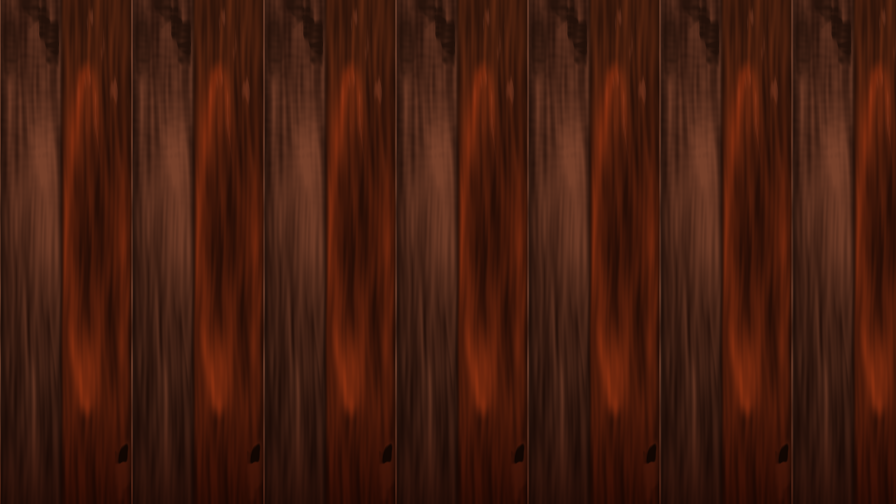
Write a WebGL 1 fragment shader that draws this texture.

```glsl
precision highp float;
// Dark stained wood planks: one board of brown and flame-red grain repeated across.

uniform vec2 u_resolution;

vec2 hashGradient(vec2 cell) {
  vec2 h = vec2(dot(cell, vec2(127.1, 311.7)), dot(cell, vec2(269.5, 183.3)));
  return fract(sin(h) * 43758.5) * 2.0 - 1.0;
}

// Gradient noise, roughly -0.6 to 0.6
float noise(vec2 p) {
  vec2 i = floor(p);
  vec2 f = p - i;
  vec2 s = f * f * f * (f * (f * 6.0 - 15.0) + 10.0);
  vec2 e = vec2(1.0, 0.0);
  float low = mix(dot(hashGradient(i), f), dot(hashGradient(i + e), f - e), s.x);
  float high = mix(dot(hashGradient(i + e.yx), f - e.yx),
                   dot(hashGradient(i + 1.0), f - 1.0), s.x);
  return mix(low, high, s.y);
}

float band(float d, float width) {
  return exp(-d * d / (width * width));
}

// Soft ellipse whose axis leans sideways with height
float blob(vec2 p, vec2 center, vec2 radius, float lean) {
  vec2 d = p - center;
  d.x += lean * d.y;
  return 1.0 - smoothstep(0.6, 1.15, length(d / radius));
}

void main() {
  // Board coordinates: x across one repeat, y up the full height
  const float boardWidth = 0.262;
  vec2 uv = gl_FragCoord.xy / u_resolution.y;
  float pixel = 1.0 / (u_resolution.y * boardWidth);
  vec2 p = vec2(fract(uv.x / boardWidth), uv.y);

  // Long fibres, gently bent along the board
  float bend = 0.035 * noise(vec2(p.x * 3.0, p.y * 4.0));
  float x = p.x + bend;
  float broad = noise(vec2(x * 9.0, p.y * 2.2));
  float fibre = noise(vec2(x * 22.0 + 7.0, p.y * 4.0));
  float fine = noise(vec2(x * 38.0 + 31.0, p.y * 9.0));
  float cross = noise(vec2(p.x * 10.0, p.y * 95.0));
  float grain = 0.55 * broad + 0.6 * fibre + 0.5 * fine;

  // Brown strip with a pale patch that frays at its lower end
  float fray = 0.42 + 0.28 * fibre + 0.12 * broad - 0.12 * (p.x - 0.36) / 0.1;
  float pale = smoothstep(fray - 0.04, fray + 0.08, p.y) * band(p.x - 0.37, 0.13);
  pale *= 1.0 - smoothstep(0.66, 0.9, p.y);
  float brownTone = 0.36 + 0.16 * smoothstep(0.15, 0.65, p.y) + 0.36 * pale + 0.85 * grain;
  brownTone += 0.14 * cross * smoothstep(0.5, 0.8, p.y);
  vec3 brown = mix(vec3(0.13, 0.055, 0.03), vec3(0.43, 0.23, 0.15), clamp(brownTone, 0.0, 1.1));

  // Red strip: a pointed flame outline with glowing ends and a dark heart
  float t = clamp((p.y - 0.16) / 0.73, 0.0, 1.0);
  float arch = 0.15 * pow(sin(3.14159 * t), 0.7);
  float inFlame = smoothstep(0.0, 0.06, t) * (1.0 - smoothstep(0.94, 1.0, t));
  float side = x - 0.66;
  float leftEdge = band(side + arch, 0.045) * inFlame;
  float rightEdge = band(side - arch, 0.04) * inFlame;
  float inside = (1.0 - smoothstep(arch - 0.03, arch + 0.03, abs(side))) * inFlame;
  float ends = 1.0 - smoothstep(0.13, 0.32, t) + 0.7 * smoothstep(0.62, 0.85, t);
  float glow = 0.75 * leftEdge + 0.3 * rightEdge + inside * (0.65 * ends - 0.08);
  glow += 0.38 * band(x - 0.94, 0.05) * smoothstep(0.12, 0.35, p.y) * (1.0 - smoothstep(0.5, 0.85, p.y));
  float redTone = 0.28 + 0.55 * glow + 0.75 * grain - 0.1 * band(x - 0.72, 0.08) * band(p.y - 0.5, 0.2);
  vec3 red = mix(vec3(0.15, 0.05, 0.02), vec3(0.52, 0.18, 0.06), clamp(redTone, 0.0, 1.15));
  float dusty = smoothstep(0.5, 1.0, p.y) * (1.0 - clamp(glow, 0.0, 1.0));
  red = mix(red, red * vec3(0.95, 1.25, 1.6), 0.75 * dusty);

  float joint = 0.465 + 0.01 * noise(vec2(p.y * 5.0, 2.0));
  vec3 color = mix(brown, red, smoothstep(joint - 0.015, joint + 0.015, p.x));
  color *= 1.0 - 0.4 * band(p.x - joint, 0.012 + 0.5 * pixel);

  // Ragged dark knots near the top, and a small scar at the foot
  vec2 rough = p + vec2(0.09 * fibre, 0.035 * noise(p * vec2(14.0, 45.0)));
  float knots = blob(rough, vec2(0.38, 0.93), vec2(0.075, 0.06), 0.9);
  knots += 0.75 * blob(rough, vec2(0.24, 0.99), vec2(0.10, 0.035), 0.5);
  knots += 0.6 * blob(rough, vec2(0.08, 0.91), vec2(0.06, 0.08), 0.0);
  knots *= 0.8 + 0.7 * cross;
  color = mix(color, vec3(0.11, 0.05, 0.025), clamp(knots, 0.0, 0.85));
  float scar = blob(rough, vec2(0.94, 0.07), vec2(0.055, 0.06), -0.4);
  color = mix(color, vec3(0.40, 0.16, 0.07), 0.6 * scar);
  color *= 1.0 - 0.75 * blob(rough, vec2(0.93, 0.095), vec2(0.035, 0.022), -0.6);

  // Pale scratches on the upper right
  float scratch = noise(vec2((p.x + 0.25 * p.y) * 32.0, p.y * 14.0));
  color += vec3(0.16, 0.09, 0.07) * smoothstep(0.2, 0.5, scratch)
         * smoothstep(0.6, 0.95, p.y) * smoothstep(0.5, 0.75, p.x);

  // Board edge: dark groove with a thin pale lip, worn along its length
  float edge = min(p.x, 1.0 - p.x);
  color *= 1.0 - 0.4 * band(edge, 0.03);
  float lip = 1.0 - smoothstep(0.004, 0.004 + pixel, edge);
  float wear = 0.4 + 0.35 * abs(p.y - 0.5) + 0.5 * noise(vec2(p.y * 13.0, 5.0));
  color = mix(color, vec3(0.52, 0.30, 0.21), lip * clamp(wear, 0.1, 0.8));

  // Foot of the boards falls into reddish shadow
  color *= mix(vec3(0.62, 0.46, 0.38), vec3(1.0), smoothstep(-0.02, 0.26, p.y));
  gl_FragColor = vec4(color, 1.0);
}
```
